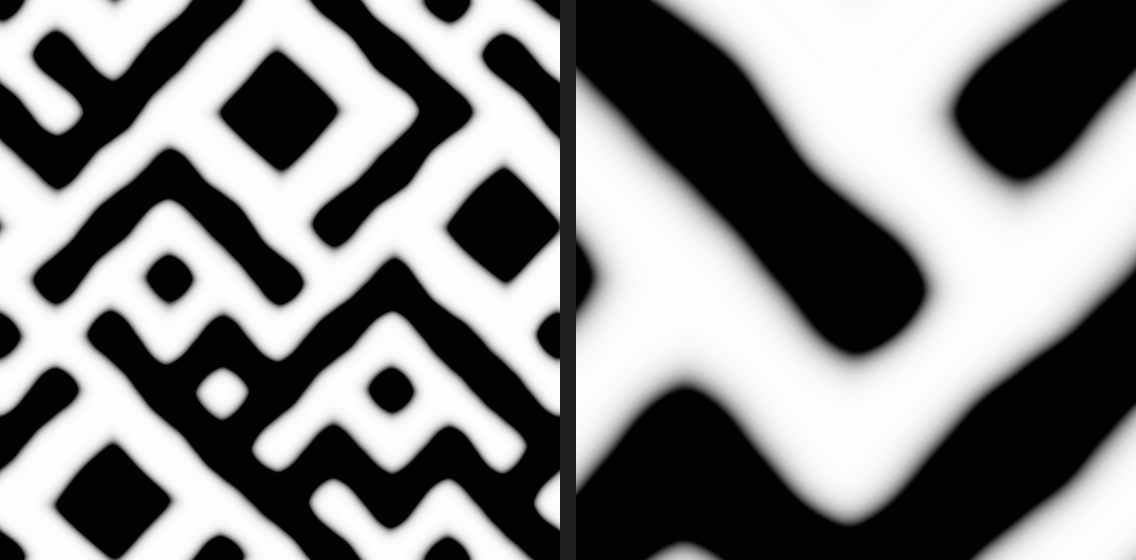
Left: the whole. Right: its middle third, enlarged.
This pattern is drawn by a WebGL 2 fragment shader. Its source:

```glsl
#version 300 es
precision highp float;
// Black diagonal strokes, solid diamonds and dots with soft edges on white.
// A wrapping checkerboard of black and white corners is linked by diagonals
// that bend around a few seeds; the ink edge lies midway between both networks.

#define CELLS 10.0         // cells per side, must be even
#define SEEDS 5            // centres that the strokes bend around
#define BREAKS 0.14        // share of black links cut open
#define ROUNDING 22.0      // lower values give lumpier strokes
#define THINNING 0.09      // moves edges into the black
#define DIAMOND 1.11       // half diagonal of a solid diamond, in cells
#define CLEARING 2.3       // reach of the white margin around a diamond
#define WOBBLE 0.14        // unevenness of the strokes, in cells
#define SOFTNESS 0.057     // fade of the edge into white, in cells

uniform vec2 u_resolution;
out vec4 fragColor;

const vec3 INK = vec3(0.006);
const vec3 PAPER = vec3(0.992, 0.994, 0.994);

// Integer hash, two values in 0..1
vec2 hash2(vec2 p) {
    uvec2 v = uvec2(p) * 1664525u + 1013904223u;
    v.x += v.y * 1664525u;
    v.y += v.x * 1664525u;
    v ^= v >> 16u;
    v.x += v.y * 1664525u;
    v.y += v.x * 1664525u;
    v ^= v >> 16u;
    return vec2(v & 65535u) / 65535.0;
}

// Smooth vector noise that wraps with the canvas, -0.5..0.5
vec2 wrapNoise(vec2 p) {
    vec2 i = floor(p), f = fract(p);
    f = f * f * (3.0 - 2.0 * f);
    vec2 a = hash2(mod(i, CELLS) + 40.0);
    vec2 b = hash2(mod(i + vec2(1, 0), CELLS) + 40.0);
    vec2 c = hash2(mod(i + vec2(0, 1), CELLS) + 40.0);
    vec2 d = hash2(mod(i + 1.0, CELLS) + 40.0);
    return mix(mix(a, b, f.x), mix(c, d, f.x), f.y) - 0.5;
}

// Shortest offset on the wrapped canvas
vec2 wrapOffset(vec2 d) {
    return mod(d + 0.5 * CELLS, CELLS) - 0.5 * CELLS;
}

// Even seeds sit on white corners, odd seeds on black ones
vec2 seedCorner(int i) {
    float n = float(i);
    vec2 s = vec2(2.0, 4.0) * n + floor(hash2(vec2(n, 77.0)) * 1.999);
    s.x += mod(s.x + s.y + n + 1.0, 2.0);
    return s;
}

// Direction of a cell's diagonal: rings around even seeds,
// long chevrons on both sides of the dot at odd seeds
bool risingDiagonal(vec2 cell) {
    vec2 nearest = vec2(CELLS);
    bool chevron = false;
    for (int i = 0; i < SEEDS; i++) {
        vec2 d = wrapOffset(cell + 0.5 - seedCorner(i));
        if (dot(d, d) < dot(nearest, nearest)) {
            nearest = d;
            chevron = i % 2 == 1 && abs(d.x) > 1.0;
        }
    }
    return chevron ? nearest.x < 0.0 : nearest.x * nearest.y < 0.0;
}

float segmentDistance(vec2 p, vec2 a, vec2 b) {
    vec2 d = b - a;
    return length(p - a - d * clamp(dot(p - a, d) / dot(d, d), 0.0, 1.0));
}

// Distance to two corners, or to the diagonal between them if linked
float networkDistance(vec2 p, vec2 a, vec2 b, bool linked) {
    return linked ? segmentDistance(p, a, b) : min(length(p - a), length(p - b));
}

// Signed field: negative in ink, twice the edge distance
float strokeField(vec2 p) {
    float black = 0.0, white = 0.0;
    for (int y = -1; y <= 1; y++)
    for (int x = -1; x <= 1; x++) {
        vec2 cell = floor(p) + vec2(x, y);
        vec2 q = p - cell;
        bool odd = mod(cell.x + cell.y, 2.0) > 0.5;
        if (odd) q.x = 1.0 - q.x;
        bool linked = risingDiagonal(cell) != odd
            && hash2(mod(cell, CELLS)).x > BREAKS;
        black += exp(-ROUNDING * networkDistance(q, vec2(0), vec2(1), linked));
        white += exp(-ROUNDING * networkDistance(q, vec2(1, 0), vec2(0, 1), !linked));
    }
    return log(white / black) / ROUNDING + THINNING;
}

// Solid diamonds with a white margin on the even seeds
float addDiamonds(float field, vec2 p) {
    for (int i = 0; i < SEEDS; i += 2) {
        vec2 d = wrapOffset(p - seedCorner(i));
        vec2 rounded = sqrt(d * d + 0.01);
        float reach = rounded.x + rounded.y;
        float edge = (reach - DIAMOND) * sqrt(2.0);
        field = max(field, min(edge, (CLEARING - reach) * sqrt(2.0)));
        field = min(field, edge);
    }
    return field;
}

void main() {
    vec2 p = gl_FragCoord.xy / u_resolution * CELLS;
    p += WOBBLE * wrapNoise(p);
    float depth = max(-0.5 * -addDiamonds(strokeField(p), p), 0.0) / SOFTNESS;
    float tone = 1.0 - exp(-depth * depth / (depth + 0.3));
    fragColor = vec4(mix(INK, PAPER, tone), 1.0);
}
```
